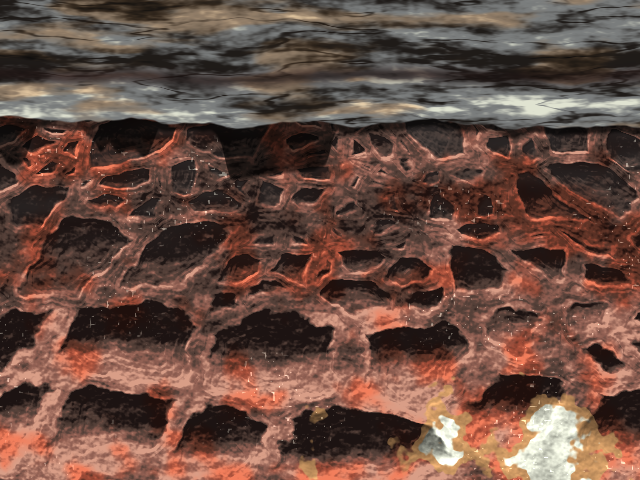
A WebGL 1 fragment shader for this texture:

```glsl
precision highp float;
uniform vec2 u_resolution;

const vec3 UMBER = vec3(0.11, 0.075, 0.07);
const vec3 BROWN = vec3(0.33, 0.25, 0.22);
const vec3 ROSE = vec3(0.56, 0.37, 0.32);
const vec3 SALMON = vec3(0.85, 0.62, 0.53);
const vec3 SLATE = vec3(0.48, 0.49, 0.49);
const vec3 CHALK = vec3(0.88, 0.89, 0.82);
const vec3 OCHRE = vec3(0.74, 0.55, 0.36);

vec2 hash2(vec2 p) {
  vec3 a = fract(p.xyx * vec3(0.1031, 0.1030, 0.0973));
  a += dot(a, a.yzx + 33.33);
  return fract((a.xx + a.yz) * a.zy);
}

float noise(vec2 p) {
  vec2 i = floor(p), f = fract(p), e = vec2(1.0, 0.0);
  f = f * f * (3.0 - 2.0 * f);
  return mix(mix(hash2(i).x, hash2(i + e.xy).x, f.x),
             mix(hash2(i + e.yx).x, hash2(i + e.xx).x, f.x), f.y);
}

float fbm(vec2 p) {
  float sum = 0.0, gain = 0.53;
  for (int i = 0; i < 4; i++) {
    sum += gain * noise(p);
    p = mat2(1.6, 1.2, -1.2, 1.6) * p + 11.3;
    gain *= 0.5;
  }
  return sum;
}

// Rounded cell: x = distance to border, y = cell id, zw = offset from centre
vec4 honeycomb(vec2 p) {
  vec2 base = floor(p), nearest = vec2(0.0), id = base;
  float first = 9.0, second = 9.0;
  for (int j = -1; j <= 1; j++)
    for (int i = -1; i <= 1; i++) {
      vec2 corner = base + vec2(float(i), float(j));
      vec2 r = corner + 0.12 + 0.76 * hash2(corner) - p;
      float d = length(r);
      second = min(second, max(first, d));
      if (d < first) { first = d; nearest = r; id = corner; }
    }
  return vec4(0.5 * (second - first), hash2(id + 5.7).y, -nearest);
}

// Eroded pits: x = height, y = openness, z = rim crest, w = vertical offset
vec4 relief(vec2 p) {
  float depth = 1.0 - 0.75 * p.y;
  vec2 q = vec2((p.x - 0.67) * 3.2 / depth, -6.0 * log(depth));
  q += 0.5 * (vec2(fbm(p * 5.0), fbm(p * 5.0 + 9.0)) - 0.5);
  q += 0.13 * (vec2(fbm(p * 26.0), fbm(p * 26.0 + 7.0)) - 0.5);
  vec4 cell = honeycomb(q);
  if (cell.y < 0.5 && q.y - cell.w > 1.6) {
    vec4 small = honeycomb(q * 1.9 + 4.0);
    cell = vec4(min(cell.x, small.x * 0.65), small.yzw);
  }
  float wall = cell.x + 0.05 * (fbm(p * 30.0) - 0.5);
  float rim = mix(0.05, 0.12, cell.y);
  float open = smoothstep(rim, rim + 0.045, wall);
  float crest = smoothstep(rim - 0.06, rim, wall) * (1.0 - open);
  float layers = min(wall, 0.4) * 13.0 + 2.2 * fbm(p * vec2(9.0, 24.0));
  float terrace = floor(layers) + smoothstep(0.7, 0.95, fract(layers));
  float height = 0.6 * fbm(p * vec2(38.0, 52.0)) - 0.11 * terrace - 0.2 * open;
  return vec4(height, open, crest, cell.w);
}

vec3 rockRamp(float t) {
  vec3 c = mix(UMBER, BROWN, smoothstep(0.0, 0.35, t));
  c = mix(c, ROSE, smoothstep(0.33, 0.62, t));
  return mix(c, SALMON, smoothstep(0.58, 0.92, t));
}

vec3 pittedRock(vec2 p) {
  vec4 here = relief(p);
  float slope = here.x - relief(p + vec2(-0.002, 0.005)).x;
  float near = 1.0 - smoothstep(0.12, 0.55, p.y);
  float crust = 0.36 + 0.27 * near + 0.8 * (fbm(p * 15.0) - 0.5) + 0.16 * here.z;
  float lit = smoothstep(0.22, -0.22, here.w);
  float pit = mix(0.02, 0.2 + 0.6 * near, lit) + 0.25 * (fbm(p * vec2(20.0, 70.0)) - 0.5);
  float grain = noise(p * 210.0) + noise(p * 120.0) - 1.0;
  float tone = mix(crust, pit, here.y) + 1.25 * slope + 0.16 * grain;
  vec3 c = rockRamp(tone);
  // Rust stains, cool wet floors, mineral patches, glints
  float rust = smoothstep(0.45, 0.7, fbm(p * 12.0 + 20.0));
  c *= mix(vec3(1.0), vec3(1.12, 0.8, 0.68), rust);
  float wet = here.y * smoothstep(0.35, 0.7, p.y) * noise(p * vec2(9.0, 30.0));
  c = mix(c, SLATE * 0.5, 0.5 * wet);
  float patchy = fbm(p * 14.0 + 3.0) - 2.0 * length((p - vec2(1.08, 0.03)) * vec2(0.6, 1.3));
  c = mix(c, OCHRE * (0.6 + 0.6 * tone), smoothstep(0.22, 0.26, patchy));
  c = mix(c, CHALK * (0.45 + 0.8 * tone), smoothstep(0.36, 0.4, patchy));
  float glint = smoothstep(0.85, 0.97, noise(p * 170.0 + 5.0));
  return c + 0.4 * glint * smoothstep(0.45, 0.7, noise(p * 9.0 + 2.0)) * CHALK;
}

vec3 strata(vec2 p) {
  vec2 s = p + vec2(0.0, 0.035 * (fbm(p * vec2(4.0, 6.0)) - 0.5));
  float bands = fbm(s * vec2(1.6, 24.0) + 2.0);
  float fine = fbm(s * vec2(16.0, 75.0));
  float speckle = noise(p * vec2(90.0, 170.0)) - 0.5;
  float ledge = exp(-pow((s.y - 0.785) / 0.024, 2.0));
  float shine = ledge * smoothstep(0.6, 1.1, p.x + 0.5 * (fine - 0.5));
  float crack = 1.0 - smoothstep(0.0, 0.05, abs(fbm(s * vec2(4.0, 30.0) + 8.0) - 0.47));
  float tone = 0.42 + 1.2 * (bands - 0.5) + 0.9 * (fine - 0.5) + 0.16 * speckle;
  tone += 0.26 * ledge + 0.4 * shine - 0.28 * crack;
  vec3 c = mix(vec3(0.12, 0.105, 0.095), SLATE, smoothstep(0.05, 0.62, tone));
  c = mix(c, CHALK, smoothstep(0.64, 1.05, tone));
  float stain = smoothstep(0.5, 0.7, fbm(s * vec2(5.0, 26.0) + 31.0));
  c = mix(c, OCHRE * (0.3 + 0.9 * tone), 0.5 * stain);
  float seam = exp(-pow((s.y - 0.84) / 0.016, 2.0));
  return mix(c, UMBER * (0.4 + 2.0 * fine), 0.75 * seam);
}

void main() {
  vec2 p = gl_FragCoord.xy / u_resolution.y;
  float lip = 0.745 + 0.05 * (fbm(vec2(p.x * 8.0, 4.0)) - 0.5);
  float cave = 0.02 + 0.09 * smoothstep(0.5, 0.62, fbm(vec2(p.x * 5.0, 2.0)));
  float daylight = smoothstep(cave - 0.012, cave, lip - p.y);
  vec3 rock = pittedRock(vec2(p.x, min(p.y, 0.8))) * mix(0.35, 1.0, daylight);
  float above = smoothstep(-0.002, 0.003, p.y - lip);
  gl_FragColor = vec4(clamp(mix(rock, strata(p), above), 0.0, 1.0), 1.0);
}
```
